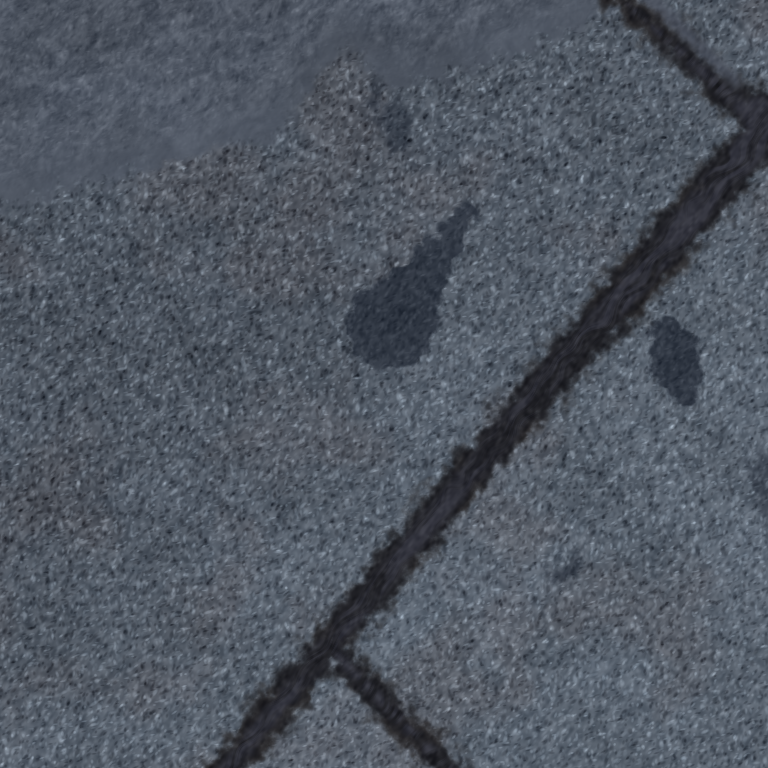
Give the GLSL for this texture, as a WebGL 2 fragment shader.

```glsl
#version 300 es
precision highp float;
// Worn grey stone paving: speckled slabs, dark diagonal joints, damp stains and a smooth film.
uniform vec2 u_resolution;
out vec4 fragColor;

float hash(vec2 p) {
  vec3 q = fract(vec3(p.xyx) * 0.1031);
  q += dot(q, q.yzx + 33.33);
  return fract((q.x + q.y) * q.z);
}

float noise(vec2 p) {
  vec2 i = floor(p), f = fract(p);
  f = f * f * (3.0 - 2.0 * f);
  return mix(mix(hash(i), hash(i + vec2(1, 0)), f.x),
             mix(hash(i + vec2(0, 1)), hash(i + vec2(1, 1)), f.x), f.y);
}

float fbm(vec2 p) {
  float sum = 0.0, amp = 0.5;
  for (int i = 0; i < 4; i++) {
    sum += amp * noise(p);
    p = mat2(1.6, 1.2, -1.2, 1.6) * p + 7.3;
    amp *= 0.5;
  }
  return sum / 0.9375;
}

mat2 rotation(float a) { return mat2(cos(a), -sin(a), sin(a), cos(a)); }

// Tapered capsule: radius ra at a, rb at b
float capsule(vec2 p, vec2 a, vec2 b, float ra, float rb) {
  vec2 d = b - a;
  float t = clamp(dot(p - a, d) / dot(d, d), 0.0, 1.0);
  return length(p - a - d * t) - mix(ra, rb, t);
}

float ellipse(vec2 p, vec2 centre, vec2 radii, float tilt) {
  vec2 q = rotation(tilt) * (p - centre);
  return (length(q / radii) - 1.0) * min(radii.x, radii.y);
}

// Scattered slivers of mineral: positive are pale, negative are dark
float flecks(vec2 p, float seed) {
  vec2 cell = floor(p);
  float sum = 0.0;
  for (int y = -1; y <= 1; y++)
    for (int x = -1; x <= 1; x++) {
      vec2 id = cell + vec2(x, y);
      float h = hash(id + seed), k = hash(id + seed + 41.7);
      vec2 q = p - id - vec2(k, hash(id + seed + 83.1));
      q = rotation(0.95 + (h - 0.5) * 1.8) * q;
      float shape = 1.0 - smoothstep(0.2, 1.0, length(q / vec2(0.4 + 0.4 * k, 0.24 + 0.18 * h)));
      float tone = fract(h * 17.0 + k * 5.0);
      sum += shape * (tone > 0.35 ? tone * tone : -0.6);
    }
  return sum;
}

float cover(float d, float blur) { return 1.0 - smoothstep(-blur, blur, d); }

void main() {
  vec2 uv = gl_FragCoord.xy / u_resolution;
  float broad = fbm(uv * 5.0 + 2.0), patchy = fbm(uv * 17.0 + 11.0);
  float fray = fbm(uv * 65.0) - 0.5, crumb = noise(uv * 140.0 + 9.0) - 0.5;
  vec2 wobble = uv + 0.018 * (vec2(noise(uv * 38.0), noise(uv * 38.0 + 50.0)) - 0.5);

  // Slab base tone, paler toward the lower right
  vec3 stone = mix(vec3(0.328, 0.360, 0.402), vec3(0.368, 0.406, 0.452),
                   smoothstep(-0.1, 0.7, uv.x - uv.y + 0.25));
  stone *= 0.89 + 0.10 * broad + 0.16 * patchy;
  stone *= mix(vec3(1), vec3(1.02, 0.985, 0.97), smoothstep(0.5, 0.75, fbm(uv * 9.0 + 30.0)));

  // Grain in two sizes over fine streaks
  float grain = 0.62 * flecks(uv * 88.0, 3.0) + 0.55 * flecks(uv * 145.0, 19.0);
  float fine = noise(rotation(0.95) * uv * vec2(150.0, 260.0)) - 0.5;
  vec3 slab = stone + vec3(0.205, 0.220, 0.230) * (grain - 0.16) + 0.11 * fine + 0.07 * crumb;

  // Smooth film across the upper left
  float rim = 0.73 + 0.22 * uv.x + 0.12 * uv.x * uv.x
            + 0.08 * exp(-pow((uv.x - 0.445) / 0.05, 2.0));
  float film = smoothstep(-0.014, 0.016, uv.y - rim + 0.05 * fray)
             * (1.0 - smoothstep(0.76, 0.82, uv.x));
  float streak = fbm(rotation(0.75) * wobble * vec2(55.0, 100.0));
  float depth = smoothstep(0.0, 0.09, uv.y - rim);
  vec3 filmColor = vec3(0.295, 0.322, 0.368) * (0.84 + 0.16 * broad + 0.18 * patchy)
                 + (streak - 0.5) * (0.06 + 0.13 * depth) + (0.07 * grain + 0.05 * fine) * depth;
  slab = mix(slab, filmColor, film * 0.93);

  // Damp stains: strong ones, then faint ones
  float stain = capsule(wobble, vec2(0.506, 0.573), vec2(0.609, 0.720), 0.054, 0.011);
  stain = min(stain, ellipse(wobble, vec2(0.882, 0.530), vec2(0.031, 0.054), 0.25));
  float wet = cover(stain + 0.022 * fray + 0.006 * crumb, 0.004);
  float faint = ellipse(wobble, vec2(0.517, 0.830), vec2(0.019, 0.036), 0.3);
  faint = min(faint, ellipse(wobble, vec2(0.486, 0.873), vec2(0.015, 0.020), 0.0));
  faint = min(faint, ellipse(wobble, vec2(0.735, 0.260), vec2(0.012, 0.026), -0.8));
  faint = min(faint, ellipse(wobble, vec2(0.995, 0.375), vec2(0.018, 0.050), 0.1));
  wet = max(wet, 0.65 * cover(faint + 0.035 * fray, 0.008));
  vec3 wetColor = vec3(0.190, 0.217, 0.262) + 0.07 * (patchy - 0.5)
                + 0.07 * (grain - 0.16) + 0.07 * fine;
  slab = mix(slab, wetColor, wet * 0.92);

  // Joints between slabs
  float joint = capsule(uv, vec2(0.285, -0.015), vec2(0.625, 0.400), 0.018, 0.022);
  joint = min(joint, capsule(uv, vec2(0.625, 0.400), vec2(1.020, 0.857), 0.022, 0.029));
  joint = min(joint, capsule(uv, vec2(0.800, 1.010), vec2(0.970, 0.857), 0.010, 0.018));
  joint = min(joint, capsule(uv, vec2(0.436, 0.150), vec2(0.592, -0.010), 0.014, 0.015));
  joint = min(joint, length(uv - vec2(0.988, 0.850)) - 0.032);
  float ragged = joint + 0.022 * fray + 0.007 * crumb;

  // Grime and brown moss bleeding onto the slabs, and the worn lip at the upper right
  float grime = 1.0 - smoothstep(-0.008, 0.020, joint + 0.055 * fray + 0.012 * crumb);
  slab = mix(slab, vec3(0.195, 0.200, 0.215) + 0.06 * fine, 0.70 * grime);
  float moss = cover(abs(ragged) - 0.005, 0.009) * smoothstep(0.45, 0.75, noise(uv * 23.0));
  float lip = cover(capsule(uv, vec2(0.842, 1.005), vec2(0.958, 0.892), 0.010, 0.008), 0.008);
  slab = mix(slab, vec3(0.290, 0.312, 0.360) + 0.06 * fine, 0.85 * lip);

  // Joint filling: darker margins and a paler core streaked along its length
  float strand = fbm(rotation(0.875) * wobble * vec2(16.0, 130.0));
  vec3 filling = mix(vec3(0.122, 0.124, 0.142), vec3(0.205, 0.210, 0.248),
                     smoothstep(0.000, 0.016, -joint) * smoothstep(0.22, 0.72, strand));
  filling += 0.06 * fine + 0.04 * crumb;
  vec3 color = mix(slab, filling, cover(ragged, 0.008) * (1.0 - 0.7 * lip));
  color = mix(color, vec3(0.160, 0.142, 0.135) + 0.05 * fine, 0.45 * moss);

  fragColor = vec4(clamp(color, 0.0, 1.0), 1.0);
}
```
